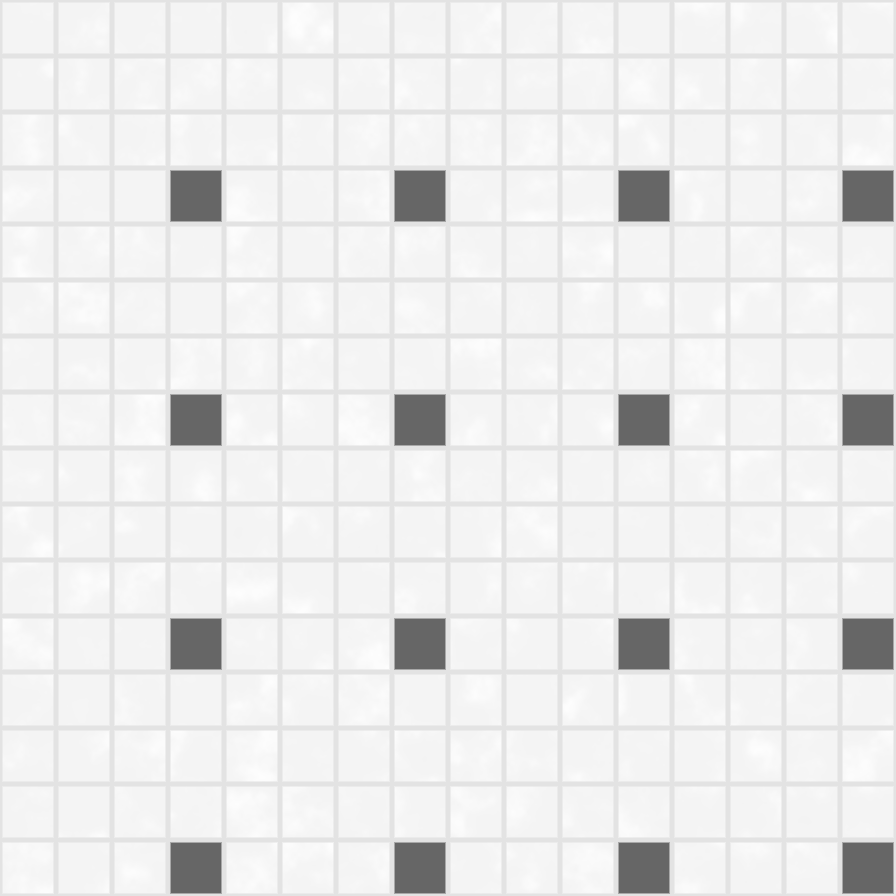
Reproduce this pattern procedurally as a WebGL 1 fragment shader.

```glsl
precision highp float;
// Square mosaic floor: 16 by 16 pale tiles with thin grey grout, and a dark
// tile at every fourth column and row. Each pale tile shows its own patch of
// faint cloudy noise, so the pattern wraps because the tile grid does.

uniform vec2 u_resolution;

float hash(vec2 p) {
  vec3 q = fract(vec3(p.xyx) * 0.1031);
  q += dot(q, q.yzx + 33.33);
  return fract((q.x + q.y) * q.z);
}

float valueNoise(vec2 p) {
  vec2 i = floor(p);
  vec2 f = fract(p);
  vec2 w = f * f * (3.0 - 2.0 * f);
  return mix(mix(hash(i), hash(i + vec2(1.0, 0.0)), w.x),
             mix(hash(i + vec2(0.0, 1.0)), hash(i + vec2(1.0, 1.0)), w.x), w.y);
}

float clouds(vec2 p) {
  float sum = 0.0;
  float amplitude = 0.53;
  for (int octave = 0; octave < 4; octave++) {
    sum += amplitude * valueNoise(p);
    p = p * 2.0 + 17.3;
    amplitude *= 0.5;
  }
  return sum;
}

void main() {
  vec2 grid = gl_FragCoord.xy / u_resolution * 16.0;
  vec2 tile = mod(floor(grid), 16.0);
  vec2 local = fract(grid);
  float pixel = 16.0 / min(u_resolution.x, u_resolution.y);

  // Pale stone: each tile is cut from a different place in the clouds
  vec2 cut = 200.0 * vec2(hash(tile + 3.7), hash(tile + 61.2));
  float cloud = clouds(cut + local * 1.8);
  float stone = 0.953 + 0.012 * cloud + 0.03 * smoothstep(0.5, 0.9, cloud);

  // Dark accent: last column and bottom row of each four by four block
  vec2 block = mod(tile, 4.0);
  float accent = step(2.5, block.x) * step(block.y, 0.5);
  float shade = mix(stone, 0.4, accent);

  // Grout: distance to the nearest tile edge
  vec2 toEdge = min(local, 1.0 - local);
  float edge = min(toEdge.x, toEdge.y);
  float face = smoothstep(0.045 - 0.5 * pixel, 0.045 + 0.5 * pixel, edge);
  gl_FragColor = vec4(vec3(mix(0.89, shade, face)), 1.0);
}
```
